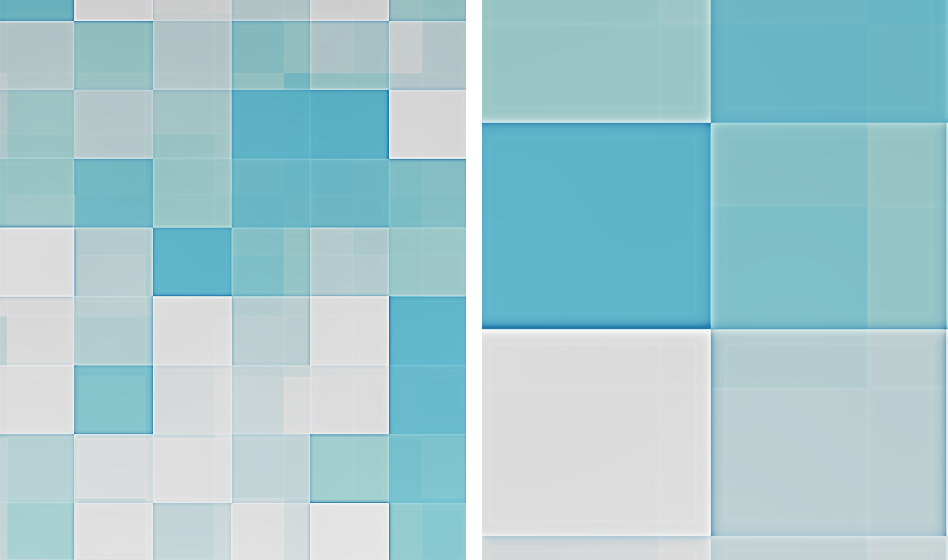
Left: the whole. Right: its middle third, enlarged.
A WebGL 2 fragment shader for this background:

```glsl
#version 300 es
precision highp float;
precision highp int;
// Grid of flat tinted tiles from white through grey-teal to blue, overlaid
// by a finer, fainter grid. Each tile border overshoots in tone: a blue rim
// on the deeper tile and a white rim on the paler one, plus a thin light seam.

uniform vec2 u_resolution;
out vec4 fragColor;

float hash(ivec2 cell, uint seed) {
    uvec2 q = uvec2(cell + 64);
    uint n = q.x * 1597u + q.y * 51749u + seed * 7919u;
    n = (n ^ (n >> 15)) * 73244475u;
    n = (n ^ (n >> 13)) * 73244475u;
    n ^= n >> 16;
    return float(n & 65535u) / 65535.0;
}

vec2 gradientAt(ivec2 corner) {
    float angle = 6.2832 * hash(corner, 31u);
    return vec2(cos(angle), sin(angle));
}

float gradientNoise(vec2 p) {
    ivec2 i = ivec2(floor(p));
    vec2 f = fract(p);
    vec2 u = f * f * f * (f * (f * 6.0 - 15.0) + 10.0);
    float a = dot(gradientAt(i), f);
    float b = dot(gradientAt(i + ivec2(1, 0)), f - vec2(1, 0));
    float c = dot(gradientAt(i + ivec2(0, 1)), f - vec2(0, 1));
    float d = dot(gradientAt(i + ivec2(1, 1)), f - vec2(1, 1));
    return mix(mix(a, b, u.x), mix(c, d, u.x), u.y);
}

// Tiles share part of their tone with a neighbour above or below.
float cellTone(ivec2 cell, uint seed) {
    int shift = int(hash(ivec2(cell.x, 40), seed) * 1.99);
    float shared_ = hash(ivec2(cell.x, (cell.y + shift) >> 1), seed + 3u);
    float mixed = mix(hash(cell, seed), shared_, 0.62);
    return clamp(0.5 + 1.25 * (mixed - 0.5), 0.0, 1.0);
}

// Returns the tile tone, the overshoot at its borders and the border distance.
vec3 tileLayer(vec2 uv, vec2 pitch, vec2 origin, uint seed) {
    vec2 p = (uv - origin) / pitch;
    ivec2 cell = ivec2(floor(p));
    vec2 f = fract(p);
    vec2 size = pitch * vec2(0.832, 1.0);
    float own = cellTone(cell, seed);
    float tone = own, halo = 0.0, nearest = 1.0;
    for (int side = 0; side < 4; side++) {
        int axis = side / 2;
        int way = (side % 2) * 2 - 1;
        ivec2 stepTo = axis == 0 ? ivec2(way, 0) : ivec2(0, way);
        float d = (way > 0 ? 1.0 - f[axis] : f[axis]) * size[axis];
        float contrast = own - cellTone(cell + stepTo, seed);
        float blend = max(0.5 - d * u_resolution.y, 0.0);
        tone -= contrast * blend;
        halo += contrast * (1.0 - 2.0 * blend) * exp(-d / 0.0019);
        nearest = min(nearest, d);
    }
    return vec3(tone, halo, nearest);
}

float ramp(float from, float to, float x) {
    return clamp((x - from) / (to - from), 0.0, 1.0);
}

vec3 tint(float tone) {
    vec3 color = mix(vec3(0.87), vec3(0.84), ramp(0.0, 0.30, tone));
    color = mix(color, vec3(0.73, 0.80, 0.81), ramp(0.31, 0.41, tone));
    color = mix(color, vec3(0.61, 0.78, 0.78), ramp(0.52, 0.66, tone));
    color = mix(color, vec3(0.44, 0.73, 0.78), ramp(0.74, 0.86, tone));
    return mix(color, vec3(0.37, 0.71, 0.79), ramp(0.88, 1.0, tone));
}

void main() {
    vec2 uv = gl_FragCoord.xy / u_resolution;
    vec3 tiles = tileLayer(uv, vec2(0.16875, 0.123), vec2(-0.0094, -0.0214), 5u);
    vec3 veil = tileLayer(uv, vec2(0.1484, 0.1085), vec2(0.0156, 0.0014), 12u);

    // The veil shows mostly through the middle tones.
    float reach = 4.0 * tiles.x * (1.0 - tiles.x);
    float tone = tiles.x + 0.2 * reach * (veil.x - 0.5 + 0.3 * veil.y);
    vec3 color = tint(clamp(tone, 0.0, 1.0));

    // Light falls off upward, with a soft uneven cast.
    color += 0.08 * (0.5 - uv.y) + 0.012 * gradientNoise(uv * vec2(5.0, 6.0));

    // Thin seams, an inset line and the fainter seams of the veil.
    float seam = 0.06 * exp(-tiles.z / 0.0014);
    seam += 0.018 * exp(-abs(tiles.z - 0.009) / 0.0008);
    seam += 0.02 * reach * exp(-veil.z / 0.0012);
    color += seam;

    // Blue rim on deeper tiles, white rim on paler ones.
    color = mix(color, vec3(0.10, 0.45, 0.66), clamp(tiles.y * 2.2, 0.0, 0.9));
    color = mix(color, vec3(0.96, 0.97, 0.97), clamp(-tiles.y * 2.2, 0.0, 0.9));
    fragColor = vec4(clamp(color, 0.0, 1.0), 1.0);
}
```
